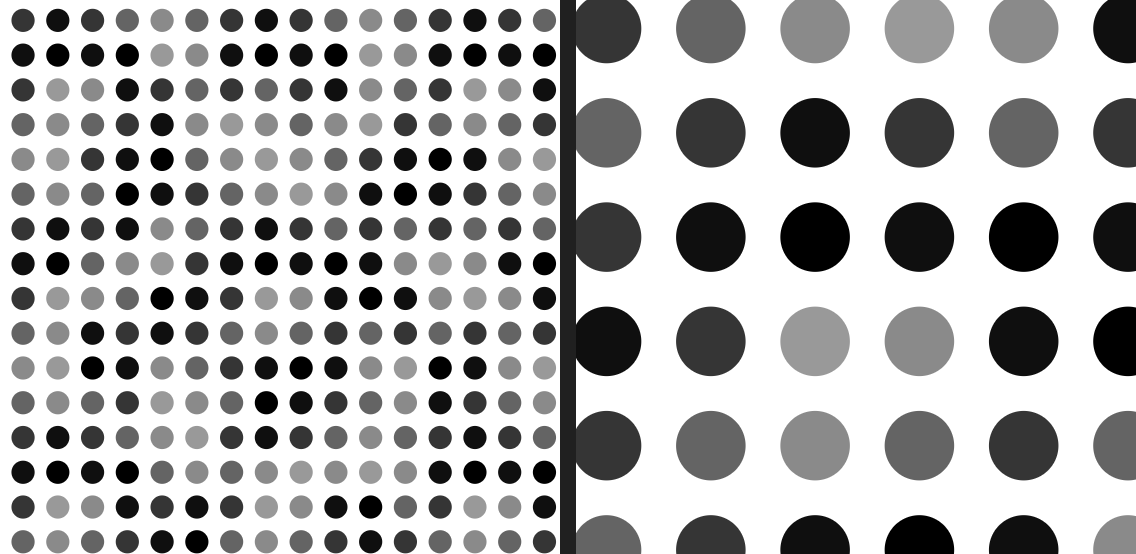
Left: the whole. Right: its middle third, enlarged.
A Shadertoy shader for this pattern:

```glsl
// A 16 by 16 grid of grey dots on white. Each dot is shaded by a cosine
// of its position along a Hilbert curve that threads the whole grid,
// so dark and light beats meander through neighbouring dots.

#define GRID_SIZE 16             // dots per side, a power of two
#define PITCHES_ACROSS 16.11     // canvas width in dot spacings
#define FIRST_DOT vec2(0.663, 0.586) // first centre from the top left
#define DOT_RADIUS 0.3333        // in dot spacings
#define BEAT_LENGTH 10.0         // curve steps per shade cycle
#define DARKEST_STEP 2.0         // curve step of the first black dot
#define LIGHTEST_DOT 0.6
#define PAPER vec3(1.0)

const float TAU = 6.2831853;

// Steps along the Hilbert curve from the top left cell
int hilbertIndex(ivec2 cell) {
    int index = 0;
    for (int side = GRID_SIZE / 2; side > 0; side /= 2) {
        int right = (cell.x & side) > 0 ? 1 : 0;
        int lower = (cell.y & side) > 0 ? 1 : 0;
        index += side * side * ((3 * right) ^ lower);

        // Turn the quadrant into the base orientation
        if (lower == 0) {
            if (right == 1) cell = GRID_SIZE - 1 - cell;
            cell = cell.yx;
        }
    }
    return index;
}

float dotShade(ivec2 cell) {
    float beat = (float(hilbertIndex(cell)) - DARKEST_STEP) / BEAT_LENGTH;
    return LIGHTEST_DOT * (0.5 - 0.5 * cos(TAU * beat));
}

void mainImage(out vec4 fragColor, in vec2 fragCoord) {
    // Grid coordinates, with rows counted downwards
    float pixel = PITCHES_ACROSS / iResolution.x;
    vec2 fromTop = vec2(fragCoord.x, iResolution.y - fragCoord.y);
    vec2 grid = fromTop * pixel - FIRST_DOT;

    // Nearest dot and its smoothed disc
    vec2 cell = clamp(floor(grid + 0.5), 0.0, float(GRID_SIZE - 1));
    float edge = length(grid - cell) - DOT_RADIUS;
    float coverage = clamp(0.5 - edge / pixel, 0.0, 1.0);

    vec3 color = mix(PAPER, vec3(dotShade(ivec2(cell))), coverage);
    fragColor = vec4(color, 1.0);
}
```
